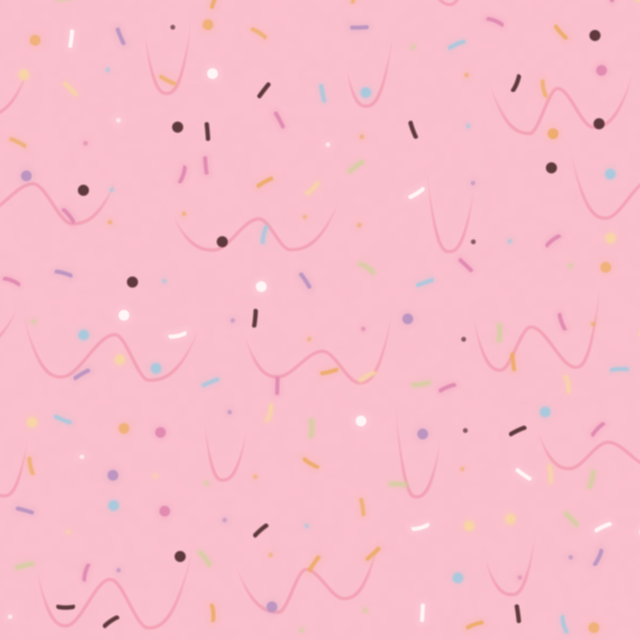
Reproduce this pattern procedurally as a WebGL 2 fragment shader.

```glsl
#version 300 es
precision highp float;
// Pink icing with thin dripping outlines under scattered pastel sprinkles.
// Drips are chains of eased curve segments on a sheared grid;
// sprinkles are softly haloed dots and bent capsules on a jittered grid.

uniform vec2 u_resolution;
out vec4 fragColor;

const vec3 ICING = vec3(0.982, 0.75, 0.803);
const vec3 DRIP_LINE = vec3(0.95, 0.61, 0.69);
const vec2 DRIP_CELL = vec2(0.31, 0.19);
const float SPRINKLE_GRID = 13.2;

// Sprinkle colours; the last value is the edge softness.
const vec4 PALETTE[9] = vec4[9](
    vec4(1.00, 0.98, 0.98, 0.0026),  // white
    vec4(0.93, 0.67, 0.40, 0.0030),  // orange
    vec4(0.72, 0.57, 0.75, 0.0030),  // lilac
    vec4(0.97, 0.84, 0.64, 0.0045),  // vanilla
    vec4(0.32, 0.18, 0.19, 0.0025),  // chocolate
    vec4(0.81, 0.82, 0.60, 0.0060),  // pistachio
    vec4(0.64, 0.79, 0.87, 0.0040),  // sky
    vec4(0.94, 0.69, 0.45, 0.0030),  // apricot
    vec4(0.88, 0.53, 0.69, 0.0030)); // raspberry

float hash(vec2 cell, float seed) {
    return fract(sin(dot(cell, vec2(127.1, 311.7)) + seed * 74.7) * 43758.5453);
}

float mottle(vec2 p) {
    vec2 i = floor(p), f = smoothstep(0.0, 1.0, p - i), e = vec2(0.0, 1.0);
    float below = mix(hash(i, 0.0), hash(i + e.yx, 0.0), f.x);
    return mix(below, mix(hash(i + e.xy, 0.0), hash(i + e.yy, 0.0), f.x), f.y) - 0.5;
}

float cover(float dist, float softness) {
    float edge = max(softness, 1.0 / u_resolution.y);
    return 1.0 - smoothstep(-edge, edge, dist);
}

// Turning point of a drip: odd knots are valleys, even ones peaks or tips.
vec2 dripKnot(vec2 cell, int k, int lobes, float span) {
    float r = hash(cell, float(k) + 20.0);
    float x = float(k - lobes) + 0.4 * (hash(cell, float(k) + 10.0) - 0.5);
    bool isTip = k == 0 || k == 2 * lobes;
    float y = k % 2 == 1 ? 0.035 * r : isTip ? 0.075 + 0.06 * r : 0.06 + 0.03 * r;
    return vec2(x * span, y);
}

// Coverage of one drip outline, fading and thinning towards both tips.
float drip(vec2 p, vec2 cell) {
    int lobes = hash(cell, 3.0) < 0.45 ? 1 : 2;
    float span = lobes == 1 ? 0.037 : 0.054 + 0.012 * hash(cell, 12.0);
    float amount = 0.0;
    for (int s = 0; s < 2 * lobes; s++) {
        vec2 a = dripKnot(cell, s, lobes, span);
        vec2 b = dripKnot(cell, s + 1, lobes, span);
        float t = (p.x - a.x) / (b.x - a.x);
        if (t < 0.0 || t > 1.0) continue;
        bool isArm = s == 0 || s == 2 * lobes - 1;
        float u = s % 2 == 1 ? t : 1.0 - t;
        float low = min(a.y, b.y), rise = abs(b.y - a.y);
        float ease = isArm ? pow(u, 2.4) : u * u * (3.0 - 2.0 * u);
        float slope = isArm ? 2.4 * pow(u, 1.4) : 6.0 * u * (1.0 - u);
        slope *= rise / (b.x - a.x);
        float dist = abs(p.y - low - rise * ease) / sqrt(1.0 + slope * slope);
        float taper = isArm ? 1.0 - smoothstep(0.1, 1.0, ease) : 1.0;
        float line = cover(dist - mix(0.001, 0.0026, taper), 0.0026);
        amount = max(amount, line * sqrt(taper));
    }
    return amount;
}

float drips(vec2 p) {
    float amount = 0.0;
    for (int j = -1; j <= 1; j++) {
        float row = floor(p.y / DRIP_CELL.y) + float(j);
        float shear = 0.43 * row;
        for (int i = -1; i <= 1; i++) {
            vec2 cell = vec2(floor(p.x / DRIP_CELL.x + shear) + float(i), row);
            vec2 jitter = vec2(hash(cell, 1.0), hash(cell, 2.0)) - 0.5;
            vec2 base = cell + vec2(0.5 - shear, 0.2) + jitter * vec2(0.2, 0.35);
            amount = max(amount, drip(p - base * DRIP_CELL, cell));
        }
    }
    return amount;
}

// Signed distance to a slightly bent capsule.
float bentCapsule(vec2 p, float angle, float halfLength, float radius, float bend) {
    float c = cos(angle), s = sin(angle);
    p = vec2(c * p.x + s * p.y, c * p.y - s * p.x);
    p.y += bend * p.x * p.x;
    p.x -= clamp(p.x, -halfLength, halfLength);
    return length(p) - radius;
}

// Colour and coverage of the sprinkle belonging to one grid cell.
vec4 sprinkle(vec2 p, vec2 cell) {
    vec2 jitter = vec2(hash(cell, 4.0), hash(cell, 5.0)) - 0.5;
    p -= (cell + 0.5 + 0.6 * jitter) / SPRINKLE_GRID;
    float pick = cell.x * 2.0 + cell.y * 5.0 + floor(2.99 * hash(cell, 6.0));
    vec4 tint = PALETTE[int(mod(pick, 9.0) + 0.5) % 9];
    float kind = hash(cell, 7.0), bend = 20.0 * (hash(cell, 9.0) - 0.5);
    bool isSmall = kind > 0.78;
    float dash = bentCapsule(p, 6.2832 * hash(cell, 8.0), 0.0112, 0.0034, bend);
    float dot = length(p) - (isSmall ? 0.0036 : 0.0086);
    float dist = kind < 0.52 ? dash : dot;
    float halo = 0.17 * cover(dist - 0.004, 0.009) * step(0.5, tint.r);
    float present = step(hash(cell, 11.0), 0.92) * (isSmall ? 0.7 : 0.92);
    return vec4(tint.rgb, present * max(cover(dist, tint.w), halo));
}

void main() {
    vec2 p = gl_FragCoord.xy / u_resolution.y;
    vec3 color = mix(ICING, DRIP_LINE, drips(p) * 0.8) + 0.008 * mottle(p * 70.0);
    vec2 home = floor(p * SPRINKLE_GRID);
    for (int n = 0; n < 9; n++) {
        vec4 grain = sprinkle(p, home + vec2(n % 3 - 1, n / 3 - 1));
        color = mix(color, grain.rgb, grain.a);
    }
    fragColor = vec4(color, 1.0);
}
```
